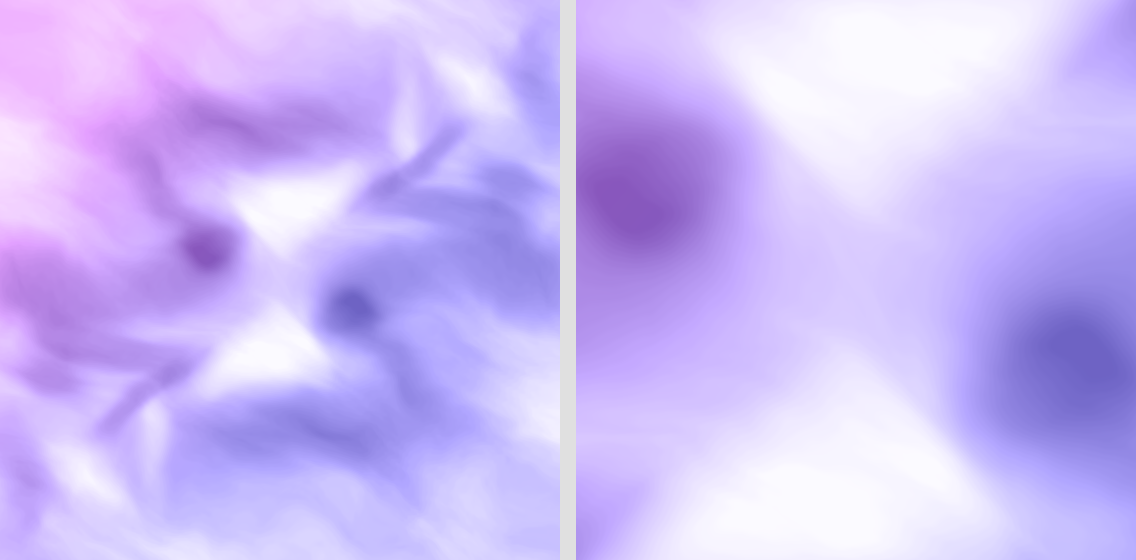
Left, the full canvas; right, a detail of the centre.
A WebGL 1 fragment shader for this background:

```glsl
precision highp float;

// Soft violet smoke that repeats itself when turned by half a turn.
// Broad mirrored clouds are bent by an odd noise warp, streaked with stretched
// gradient noise, softly terraced, and tinted from pink to blue.

uniform vec2 u_resolution;

mat2 rotation(float angle) {
  float c = cos(angle), s = sin(angle);
  return mat2(c, -s, s, c);
}

vec2 gradient(vec2 cell) {
  float a = 6.2832 * fract(sin(dot(cell, vec2(127.1, 311.7))) * 43758.5);
  return vec2(cos(a), sin(a));
}

float noise(vec2 p) {
  vec2 i = floor(p), f = fract(p);
  vec2 u = f * f * f * (f * (f * 6.0 - 15.0) + 10.0);
  float a = dot(gradient(i), f);
  float b = dot(gradient(i + vec2(1.0, 0.0)), f - vec2(1.0, 0.0));
  float c = dot(gradient(i + vec2(0.0, 1.0)), f - vec2(0.0, 1.0));
  float d = dot(gradient(i + 1.0), f - 1.0);
  return mix(mix(a, b, u.x), mix(c, d, u.x), u.y);
}

float fbm(vec2 p) {
  float sum = 0.0, gain = 1.0;
  for (int i = 0; i < 4; i++) {
    sum += gain * noise(p);
    p = rotation(0.25) * p * 2.03 + 7.3;
    gain *= 0.5;
  }
  return sum;
}

// Odd displacement: opposite points move in opposite directions.
vec2 oddWarp(vec2 p) {
  vec2 shift = vec2(5.2, 9.7);
  return vec2(noise(p + 3.1) - noise(3.1 - p), noise(p + shift) - noise(shift - p));
}

float ellipse(vec2 p, vec2 radii, float angle) {
  vec2 e = rotation(angle) * p / radii;
  return exp(-pow(dot(e, e), 1.35));
}

// Soft ellipse together with its copy on the other side of the centre.
float cloud(vec2 p, vec2 centre, vec2 radii, float angle) {
  return ellipse(p - centre, radii, angle) + ellipse(p + centre, radii, angle);
}

float smokeDensity(vec2 p) {
  vec2 w = p;
  float scale = 3.5, reach = 0.045;
  for (int i = 0; i < 4; i++) {
    w += reach * oddWarp(w * scale);
    scale *= 1.9;
    reach *= 0.5;
  }
  float d = 0.33;

  // Dark folds
  d += 0.36 * cloud(w, vec2(0.01, 0.28), vec2(0.21, 0.085), 0.12);
  d += 0.20 * cloud(w, vec2(-0.24, 0.25), vec2(0.17, 0.15), -0.4);
  d += 0.24 * cloud(w, vec2(-0.20, 0.13), vec2(0.12, 0.035), -0.95);
  d += 0.46 * cloud(w, vec2(-0.13, 0.05), vec2(0.075, 0.045), 0.1);
  d += 0.34 * cloud(w, vec2(-0.34, 0.0), vec2(0.24, 0.055), 0.03);
  d += 0.32 * cloud(w, vec2(-0.40, -0.15), vec2(0.055, 0.08), -0.3);
  d += 0.28 * cloud(w, vec2(-0.27, -0.12), vec2(0.14, 0.055), -0.45);
  d += 0.32 * cloud(w, vec2(-0.25, -0.22), vec2(0.13, 0.035), 0.55);
  d += 0.28 * cloud(w, vec2(-0.50, -0.36), vec2(0.05, 0.13), 0.0);

  // Bright openings
  d -= 0.38 * cloud(w, vec2(0.03, 0.14), vec2(0.13, 0.075), 0.8);
  d -= 0.30 * cloud(w, vec2(-0.49, 0.23), vec2(0.15, 0.075), -0.7);
  d -= 0.26 * cloud(w, vec2(-0.37, -0.34), vec2(0.11, 0.05), -0.35);
  d -= 0.24 * cloud(w, vec2(-0.21, -0.29), vec2(0.035, 0.085), 0.25);
  d -= 0.16 * cloud(w, vec2(-0.32, 0.42), vec2(0.12, 0.08), -0.6);
  d -= 0.14 * cloud(w, vec2(0.10, 0.49), vec2(0.26, 0.06), -0.1);

  // Long streaks and fine mottling
  vec2 streak = rotation(-0.5) * w * vec2(3.0, 11.0);
  d += 0.09 * (fbm(streak) + fbm(-streak));
  vec2 mottle = w * 17.0;
  d += 0.025 * (fbm(mottle) + fbm(-mottle));
  return clamp(d, 0.0, 1.0);
}

// Gentle steps with softened edges.
float terrace(float d) {
  float level = d * 32.0;
  float stepped = (floor(level) + smoothstep(0.2, 0.8, fract(level))) / 32.0;
  return mix(d, stepped, 0.6);
}

vec3 smokeColour(float d, float across) {
  vec3 light = mix(vec3(1.0, 0.87, 1.0), vec3(0.985, 0.98, 1.0), smoothstep(-0.8, -0.4, across));
  vec3 middle = mix(vec3(0.91, 0.62, 1.0), vec3(0.77, 0.66, 1.0), smoothstep(-0.55, -0.1, across));
  middle = mix(middle, vec3(0.69, 0.65, 1.0), smoothstep(-0.1, 0.2, across));
  vec3 dark = mix(vec3(0.54, 0.34, 0.74), vec3(0.43, 0.39, 0.77), smoothstep(-0.2, 0.15, across));
  vec3 colour = mix(light, middle, clamp(d * 2.0, 0.0, 1.0));
  return mix(colour, dark, clamp(d * 2.0 - 1.0, 0.0, 1.0));
}

void main() {
  vec2 p = (gl_FragCoord.xy - 0.5 * u_resolution) / min(u_resolution.x, u_resolution.y);
  float across = dot(p, vec2(0.8, -0.7));
  gl_FragColor = vec4(smokeColour(terrace(smokeDensity(p)), across), 1.0);
}
```
